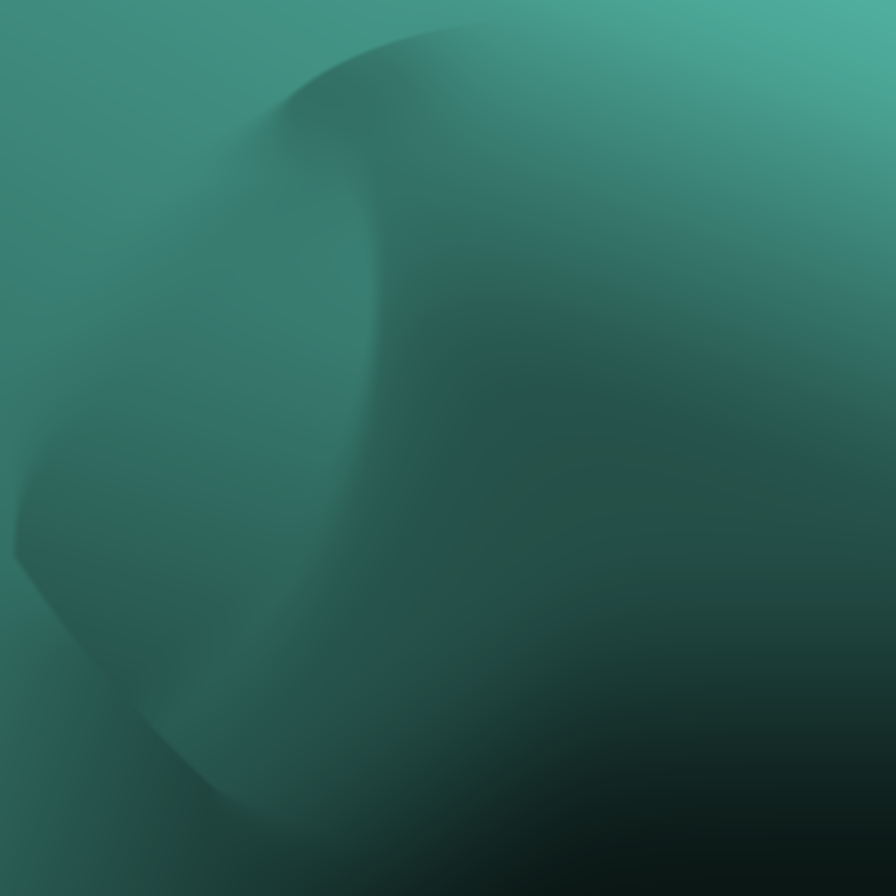
A WebGL 1 fragment shader for this background:

```glsl
precision highp float;
// Soft teal folds: a curled panel on the left, a bright slope falling into a dark corner.
uniform vec2 u_resolution;

// Smooth version of max(t, 0)
float softRamp(float t) {
  return 0.5 * (t + sqrt(t * t + 0.004));
}

// Broad slope: bright top right, flat middle, dark bottom right
float slopeLight(vec2 p, float foldX) {
  float rise = 0.19 + 0.37 * p.x - p.y;
  float over = max(rise - 0.4, 0.0);
  float light = 0.305 + 0.75 * softRamp(rise) - 1.6 * over * over;
  float sink = p.y - 0.6 - 0.75 * softRamp(0.65 - p.x);
  light -= 0.22 * smoothstep(-0.05, 0.42, sink);
  // Glow spilling over from the fold
  float spill = exp(-max(p.x - foldX, 0.0) / 0.08);
  return light + 0.09 * spill * smoothstep(0.1, 0.35, p.y);
}

// Panel between the outer rim and the fold
float panelLight(vec2 p) {
  return 0.485 - 0.34 * softRamp(p.y - 0.35) + 0.1 * (p.x - 0.25)
    - 0.04 * (1.0 - smoothstep(0.1, 0.3, p.y));
}

// Backdrop outside the rim, shaded under its lower edge
float backdropLight(vec2 p) {
  float light = 0.545 + 0.1 * p.x - 0.17 * p.y;
  return light - (0.02 + 0.55 * p.x) * smoothstep(0.6, 0.75, p.y);
}

// Signed distance to the rim, positive inside: an arc on top, a bowed side below
float rimDistance(vec2 p) {
  if (p.y < 0.2) {
    return 0.345 * (1.0 - length((p - vec2(0.62, 0.2)) / vec2(0.345, 0.18)));
  }
  float above = min(p.y - 0.62, 0.0);
  float below = max(p.y - 0.62, 0.0);
  float rimX = 0.016 + 1.468 * above * above + 0.65 * below + 0.8 * below * below;
  return p.x - rimX;
}

void main() {
  // Canvas units, y measured downward from the top
  vec2 p = gl_FragCoord.xy / u_resolution;
  p.y = 1.0 - p.y;

  // Inner fold, crispest near the middle of its curve
  float foldX = 0.42 - (p.y - 0.33) * (p.y - 0.33);
  float foldBlur = 0.012 + 0.6 * (p.y - 0.35) * (p.y - 0.35);
  float foldMask = smoothstep(-foldBlur, foldBlur, p.x - foldX);
  float slope = slopeLight(p, foldX);
  float inside = mix(panelLight(p), slope, foldMask);

  // Shadow tucked below the top arc
  vec2 tuck = (p - vec2(0.42, 0.075)) / vec2(0.085, 0.07);
  inside -= 0.05 * exp(-dot(tuck, tuck));

  // Rim, crisp on the arc and lower left, blurred between and at the tail
  float outside = mix(backdropLight(p), slope, smoothstep(0.4, 0.65, p.x));
  float rimBlur = 0.006
    + 0.09 * smoothstep(0.1, 0.2, p.y) * (1.0 - smoothstep(0.38, 0.58, p.y))
    + 1.5 * max(p.y - 0.88, 0.0);
  float rimMask = smoothstep(-rimBlur, rimBlur, rimDistance(p));

  float light = mix(outside, inside, rimMask);
  vec3 teal = vec3(0.453, 1.0, 0.905);
  gl_FragColor = vec4(teal * light, 1.0);
}
```
